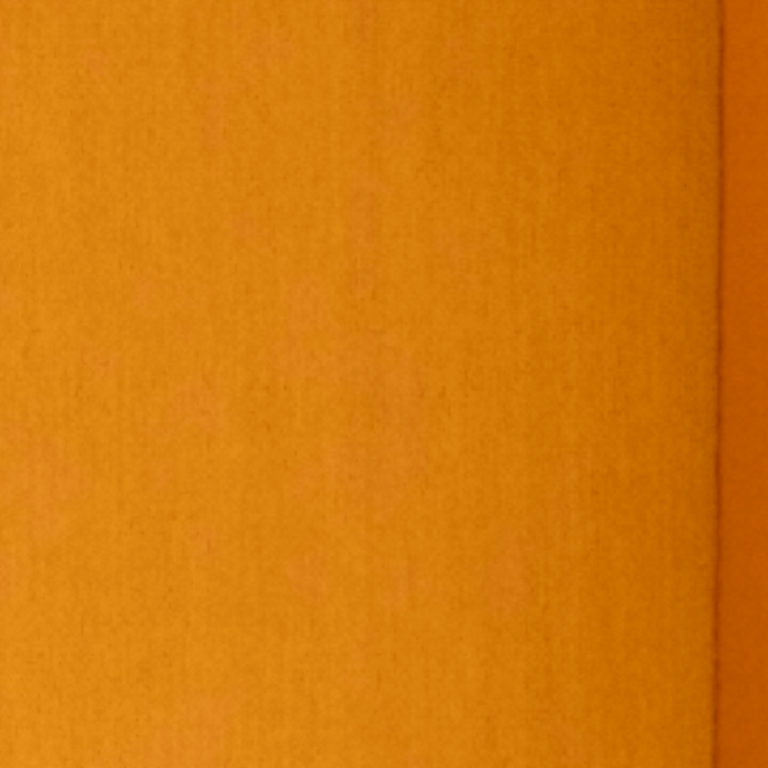
Give the GLSL for this texture, as a WebGL 2 fragment shader.

```glsl
#version 300 es
precision highp float;
// A warm amber panel, darkening to the right, with faint vertical fibres,
// soft mottling and fine grain. A slightly tilted dark crease divides it
// from a redder strip; all variation comes from layered value noise.

#define CREASE_X 0.936
#define CREASE_TILT 0.008
#define CREASE_WIDTH 0.0055
#define CREASE_DEPTH 0.085
#define SHADOW_DEPTH 0.038
#define STREAK 0.025
#define GRAIN 0.040
#define MOTTLE 0.022
#define FLECK 0.030
#define BLUSH 0.032
#define PANEL_COLOR vec3(0.832, 0.482, 0.036)
#define STRIP_COLOR vec3(0.738, 0.340, 0.0)

uniform vec2 u_resolution;
out vec4 fragColor;

float hash(vec2 p) {
    return fract(sin(dot(p, vec2(127.1, 311.7))) * 43758.5453);
}

float noise(vec2 p) {
    vec2 cell = floor(p);
    vec2 f = fract(p);
    f = f * f * (3.0 - 2.0 * f);
    float low = mix(hash(cell), hash(cell + vec2(1.0, 0.0)), f.x);
    float high = mix(hash(cell + vec2(0.0, 1.0)), hash(cell + vec2(1.0)), f.x);
    return mix(low, high, f.y);
}

// Noise centred on zero, summed over four octaves.
float fbm(vec2 p) {
    float sum = 0.0;
    float weight = 0.5;
    for (int i = 0; i < 4; i++) {
        sum += weight * (noise(p) - 0.5);
        p = p * 2.03 + vec2(17.3, 9.1);
        weight *= 0.5;
    }
    return sum;
}

// Fibres: broad bands, fine lines and short broken threads.
float streaks(vec2 uv) {
    float bands = noise(vec2(uv.x * 27.0, uv.y * 1.1)) - 0.5;
    float lines = noise(vec2(uv.x * 115.0 + 31.0, uv.y * 4.0)) - 0.5;
    float threads = noise(vec2(uv.x * 180.0, uv.y * 26.0 + 7.0)) - 0.5;
    return 0.4 * bands + 0.55 * lines + 0.65 * threads;
}

// Small soft pores, slightly longer than they are wide.
float flecks(vec2 uv) {
    float pores = noise(uv * vec2(140.0, 95.0) + 53.0);
    float patches = noise(uv * vec2(30.0, 12.0) + 5.0);
    return smoothstep(0.72, 1.0, pores) * smoothstep(0.3, 0.8, patches);
}

void main() {
    vec2 uv = gl_FragCoord.xy / u_resolution;

    // Signed distance to the crease, with a slight waver.
    float waver = 0.003 * (noise(vec2(3.0, uv.y * 18.0)) - 0.5);
    float d = uv.x - CREASE_X - CREASE_TILT * (uv.y - 0.5) - waver;

    // Grain mixes soft specks of several sizes.
    float grain = 0.35 * (noise(uv * 95.0 + 23.0) - 0.5)
                + 0.60 * (noise(uv * vec2(180.0, 150.0) + 11.0) - 0.5)
                + 0.45 * (noise(uv * 270.0 + 71.0) - 0.5);
    float mottle = fbm(uv * vec2(10.0, 7.0) + 2.0);

    // Panel: tone is an offset in red, the other channels follow it.
    float tone = 0.042 - 0.036 * uv.x - 0.105 * uv.x * uv.x * uv.x;
    tone += 0.022 * (0.5 - uv.y);
    tone += STREAK * streaks(uv) + GRAIN * grain + MOTTLE * mottle;
    tone -= FLECK * flecks(uv);
    vec3 panel = PANEL_COLOR + tone * vec3(1.0, 1.2, 1.0);

    // Rosy blotches with less green and more blue, broken up by the grain.
    float rosy = fbm(uv * vec2(15.0, 13.0) + 40.0) + 0.12 * grain;
    float blush = smoothstep(0.03, 0.24, rosy);
    blush *= 1.0 - smoothstep(0.6, 0.95, uv.x);
    panel += BLUSH * blush * vec3(0.15, -0.2, 1.0);

    // Strip: redder and a little brighter towards the top and outer edge.
    float stripTone = 0.028 * (uv.y - 0.5) + 0.3 * max(d - 0.02, 0.0);
    stripTone += GRAIN * grain + MOTTLE * mottle;
    vec3 strip = STRIP_COLOR + stripTone * vec3(1.0, 0.8, 0.0);

    // Join both sides, then add the soft shadow and the dark line.
    vec3 color = mix(panel, strip, smoothstep(-0.004, 0.007, d));
    float falloff = d < 0.0 ? 0.030 : 0.006;
    float shadow = exp(-abs(d) / falloff);
    float line = exp(-d * d / (CREASE_WIDTH * CREASE_WIDTH));
    line *= 0.6 + 0.6 * noise(vec2(uv.x * 130.0, uv.y * 75.0));
    color -= (SHADOW_DEPTH * shadow + CREASE_DEPTH * line) * vec3(1.0, 0.95, 0.5);

    fragColor = vec4(clamp(color, 0.0, 1.0), 1.0);
}
```
